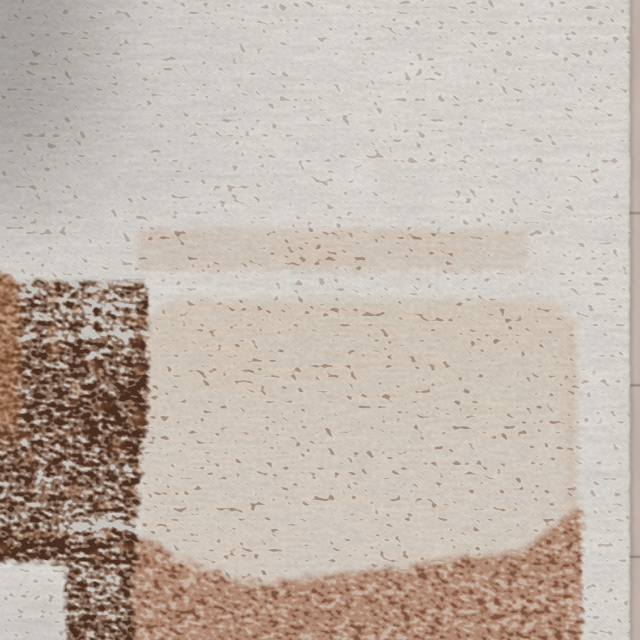
Write a WebGL 1 fragment shader that draws this texture.

```glsl
precision highp float;

uniform vec2 u_resolution;

const vec3 WOOL = vec3(0.835, 0.820, 0.800);
const vec3 SAND = vec3(0.812, 0.765, 0.715);
const vec3 PEACH = vec3(0.800, 0.738, 0.680);
const vec3 RUST = vec3(0.680, 0.515, 0.420);
const vec3 RUST_DARK = vec3(0.470, 0.290, 0.205);
const vec3 OCHRE = vec3(0.610, 0.430, 0.310);
const vec3 UMBER = vec3(0.290, 0.185, 0.130);
const vec3 TAUPE = vec3(0.550, 0.440, 0.370);
const vec3 FLOOR_WOOD = vec3(0.755, 0.700, 0.660);
const vec3 SPECK = vec3(0.480, 0.370, 0.310);
const float RUG_EDGE = 0.984;
const float EDGE_WOBBLE = 0.009;
const float EDGE_SOFT = 0.006;
const float WEAVE_COUNT = 150.0;
const float WEAVE_DEPTH = 0.014;

vec2 gradientAt(vec2 cell) {
    vec3 p = fract(cell.xyx * vec3(0.1031, 0.1030, 0.0973));
    p += dot(p, p.yzx + 33.33);
    float angle = 6.2832 * fract((p.x + p.y) * p.z);
    return vec2(cos(angle), sin(angle));
}

// Gradient noise, roughly -0.7 to 0.7
float noise(vec2 p) {
    vec2 i = floor(p);
    vec2 f = p - i;
    vec2 w = f * f * f * (f * (f * 6.0 - 15.0) + 10.0);
    float a = dot(gradientAt(i), f);
    float b = dot(gradientAt(i + vec2(1.0, 0.0)), f - vec2(1.0, 0.0));
    float c = dot(gradientAt(i + vec2(0.0, 1.0)), f - vec2(0.0, 1.0));
    float d = dot(gradientAt(i + 1.0), f - 1.0);
    return mix(mix(a, b, w.x), mix(c, d, w.x), w.y);
}

// Coverage of a rounded rectangle given by its corners
float patchMask(vec2 p, vec2 low, vec2 high, float radius, float soft) {
    vec2 q = abs(p - 0.5 * (low + high)) - 0.5 * (high - low) + radius;
    float dist = length(max(q, 0.0)) + min(max(q.x, q.y), 0.0) - radius;
    return 1.0 - smoothstep(-soft, soft, dist);
}

float ridge(float x, float center, float width) {
    float d = (x - center) / width;
    return exp(-d * d);
}

// Upper border of the rust field
float rustTop(float x) {
    return 0.092 + 0.065 * (1.0 - smoothstep(0.20, 0.38, x))
        + 0.038 * smoothstep(0.43, 0.78, x) + 0.075 * smoothstep(0.79, 0.91, x);
}

void main() {
    vec2 uv = gl_FragCoord.xy / u_resolution;
    vec2 slant = uv + vec2(0.5 * uv.y, 0.0);

    // Yarn textures
    float fine = noise(uv * vec2(150.0, 170.0));
    float grain = noise(slant * vec2(85.0, 125.0) + 7.0);
    float tuft = noise(uv * vec2(42.0, 62.0) + 19.0);
    float cloud = noise(uv * vec2(9.0, 12.0) + 3.0);
    float streak = noise(uv * vec2(7.0, 75.0) + 31.0);
    float slub = noise(uv * vec2(24.0, 150.0) + 53.0);
    vec2 p = uv + EDGE_WOBBLE * vec2(tuft + 0.6 * grain, tuft - 0.6 * grain);

    // Pale ground, peach band and sand panel
    vec3 color = WOOL + vec3(0.014) * cloud;
    float band = patchMask(p, vec2(0.215, 0.577), vec2(0.822, 0.642), 0.004, 0.009);
    color = mix(color, PEACH, band * (0.68 + 0.5 * streak));
    float panel = patchMask(p, vec2(0.222, -0.10), vec2(0.902, 0.533), 0.065, 0.010);
    float panelFade = 0.72 + 0.25 * smoothstep(0.25, 0.50, uv.y) + 0.5 * streak;
    color = mix(color, SAND, panel * panelFade);
    float rim = ridge(uv.x, 0.893, 0.010) * smoothstep(0.12, 0.2, uv.y);
    color = mix(color, PEACH, panel * rim * 0.7);
    color += 0.030 * streak + 0.030 * slub + 0.035 * grain + 0.030 * fine;

    // Scattered dark flecks, gathered along the rows
    float fleck = smoothstep(0.27, 0.55, grain + 0.30 * streak + 0.22 * tuft);
    color = mix(color, SPECK, fleck * (0.36 + 0.20 * max(panel, band)));

    // Rust field along the bottom
    float rust = patchMask(p, vec2(0.198, -0.10), vec2(0.909, 0.40), 0.004, EDGE_SOFT);
    rust *= 1.0 - smoothstep(-0.012, 0.012, p.y - rustTop(p.x) - 0.012 * cloud);
    float rustGrain = grain + 0.6 * tuft + 0.5 * fine;
    vec3 rustColor = mix(RUST_DARK, RUST, smoothstep(-0.60, -0.05, rustGrain));
    rustColor = mix(rustColor, SAND, 0.75 * smoothstep(0.0, 0.55, rustGrain + 0.3 * streak));
    color = mix(color, rustColor, rust * 0.92);

    // Dark woven block with its lower leg
    float sideX = 0.214 + 0.016 * smoothstep(0.20, 0.38, uv.y);
    float topY = 0.560 + 0.016 * (1.0 - smoothstep(0.0, 0.03, uv.x));
    float block = patchMask(p, vec2(-0.10, 0.122), vec2(sideX, topY), 0.004, EDGE_SOFT);
    float leg = patchMask(p, vec2(0.102, -0.10), vec2(0.208, 0.16), 0.004, EDGE_SOFT);
    float dashes = noise(uv * vec2(38.0, 110.0) + 71.0);
    float knots = 0.9 * grain + 0.7 * dashes + 0.55 * fine + 0.35 * tuft + 0.25 * cloud;
    float paleRows = 0.42 * ridge(uv.y, 0.468 + 0.06 * uv.x, 0.007)
        + 0.55 * ridge(uv.y, 0.178, 0.012) * smoothstep(0.07, 0.12, uv.x)
        + 0.16 * smoothstep(0.46, 0.53, uv.y);
    float darkRows = 0.35 * ridge(uv.y, 0.140, 0.022) + 0.22 * ridge(uv.x, sideX - 0.010, 0.010)
        + 0.16 * ridge(uv.y, 0.36, 0.07);
    float tone = knots + paleRows - darkRows;
    vec3 blockColor = mix(UMBER, TAUPE, smoothstep(-0.42, 0.02, tone));
    blockColor = mix(blockColor, WOOL * 0.93, smoothstep(0.0, 0.48, tone));
    float warm = smoothstep(0.1, 0.5, noise(uv * vec2(30.0, 45.0) + 90.0));
    float ochreStrip = (1.0 - smoothstep(0.018, 0.042, p.x)) * smoothstep(0.27, 0.36, uv.y);
    blockColor = mix(blockColor, OCHRE + 0.22 * knots, max(0.45 * warm, 0.80 * ochreStrip));
    color = mix(color, blockColor, max(block, leg));

    // Diagonal weave
    vec2 thread = uv * WEAVE_COUNT * 6.2832;
    color += WEAVE_DEPTH * sin(thread.x + thread.y) * (0.6 + 0.4 * sin(thread.x * 0.5));

    // Soft shadow from the upper left
    float shadow = (1.0 - smoothstep(0.02, 0.27, uv.x + 0.10 * (1.0 - uv.y))) * smoothstep(0.50, 0.90, uv.y);
    float haze = (1.0 - smoothstep(0.0, 0.55, uv.x)) * smoothstep(0.48, 0.85, uv.y);
    color *= 1.0 - 0.15 * shadow - 0.075 * haze;
    color *= 1.0 - 0.05 * (1.0 - smoothstep(0.0, 0.12, uv.y)) * (1.0 - smoothstep(0.08, 0.12, uv.x));

    // Floorboards beyond the rug
    float seams = ridge(uv.y, 0.398, 0.0022) + ridge(uv.y, 0.130, 0.0022) + ridge(uv.y, 0.667, 0.0022);
    vec3 wood = FLOOR_WOOD + 0.03 * noise(uv * vec2(60.0, 9.0)) - 0.16 * seams;
    float edge = RUG_EDGE + 0.002 * tuft;
    color = mix(color, wood, smoothstep(-0.002, 0.002, uv.x - edge));
    color *= 1.0 - 0.10 * ridge(uv.x, edge + 0.002, 0.004);

    gl_FragColor = vec4(clamp(color, 0.0, 1.0), 1.0);
}
```
